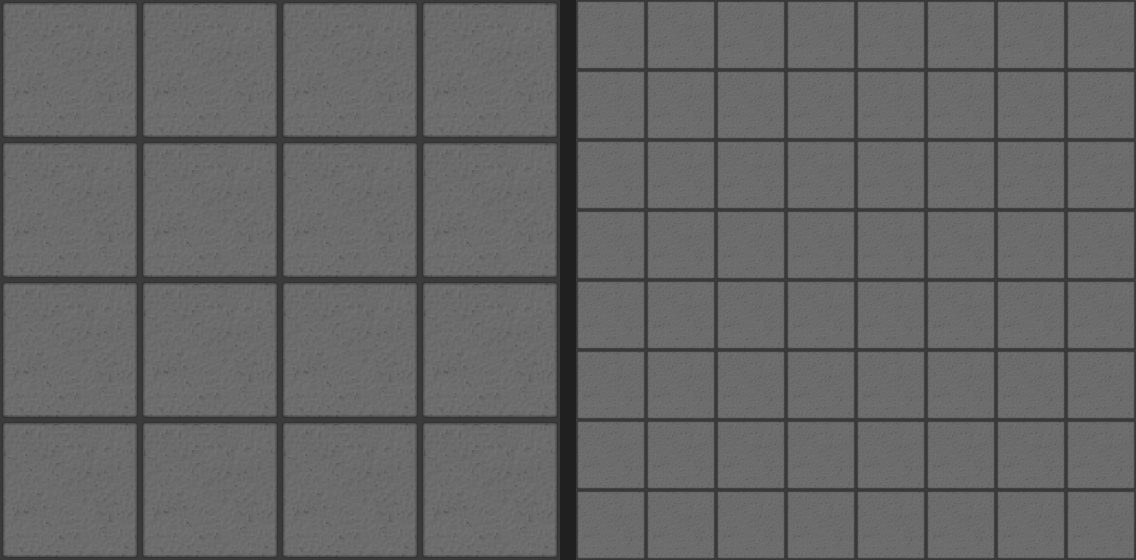
Left, the tile; right, the same tile 2 across and 2 down.
Reproduce this texture procedurally as a WebGL 2 fragment shader.

```glsl
#version 300 es
precision highp float;

uniform vec2 u_resolution;
out vec4 fragColor;

#define TILES 4.0
#define HALF_SIZE 0.478
#define CORNER_RADIUS 0.02
#define SHADOW_WIDTH 0.009
#define RIM_WIDTH 0.017
#define FACE_GRAY 0.425
#define RIM_GRAY 0.36
#define GROUT_GRAY 0.23
#define SHADOW_GRAY 0.17
#define GRAIN 64.0
#define RELIEF 0.045
#define PITTING 0.06

float hash(vec2 p) {
    uvec2 q = uvec2(p) * uvec2(1597u, 3571u);
    uint n = (q.x ^ q.y) * 747796405u + 12345u;
    n = (n ^ (n >> 15)) * 277803737u;
    return float((n ^ (n >> 13)) & 65535u) / 65535.0;
}

// Value noise over the unit cell, wrapping after a whole number of steps
float wrapNoise(vec2 p, float period) {
    p *= period;
    vec2 i = floor(p);
    vec2 f = p - i;
    f = f * f * (3.0 - 2.0 * f);
    vec2 a = mod(i, period);
    vec2 b = mod(i + 1.0, period);
    return mix(mix(hash(a), hash(vec2(b.x, a.y)), f.x),
               mix(hash(vec2(a.x, b.y)), hash(b), f.x), f.y);
}

float height(vec2 p) {
    return 0.6 * wrapNoise(p, GRAIN) + 0.4 * wrapNoise(p, GRAIN * 0.5);
}

float roundedBox(vec2 p, float halfSize, float radius) {
    vec2 q = abs(p) - halfSize + radius;
    return length(max(q, 0.0)) + min(max(q.x, q.y), 0.0) - radius;
}

// Stone face: relief lit from the upper left, with small dark pits
float stoneFace(vec2 cell) {
    vec2 offset = vec2(-0.5, 0.5) / GRAIN;
    float slope = height(cell - offset) - height(cell + offset);
    float pits = smoothstep(0.68, 0.9, height(cell));
    float mottle = wrapNoise(cell, 8.0) - 0.5;
    return FACE_GRAY + RELIEF * slope - PITTING * pits + 0.012 * mottle;
}

void main() {
    vec2 uv = gl_FragCoord.xy / u_resolution;
    vec2 cell = fract(uv * TILES);
    float aa = TILES / min(u_resolution.x, u_resolution.y);
    float edge = roundedBox(cell - 0.5, HALF_SIZE, CORNER_RADIUS);

    // Grout: dark along the tile, lighter towards its middle
    float grout = mix(SHADOW_GRAY, GROUT_GRAY,
                      smoothstep(0.0, SHADOW_WIDTH + aa * 0.5, edge));

    // Worn rim darkens the face next to the grout
    float face = stoneFace(cell);
    float rim = smoothstep(-RIM_WIDTH - aa * 0.5, -RIM_WIDTH * 0.4, edge);
    face = mix(face, face + RIM_GRAY - FACE_GRAY, rim);

    float gray = mix(face, grout, smoothstep(-aa, aa, edge));
    fragColor = vec4(vec3(gray), 1.0);
}
```
